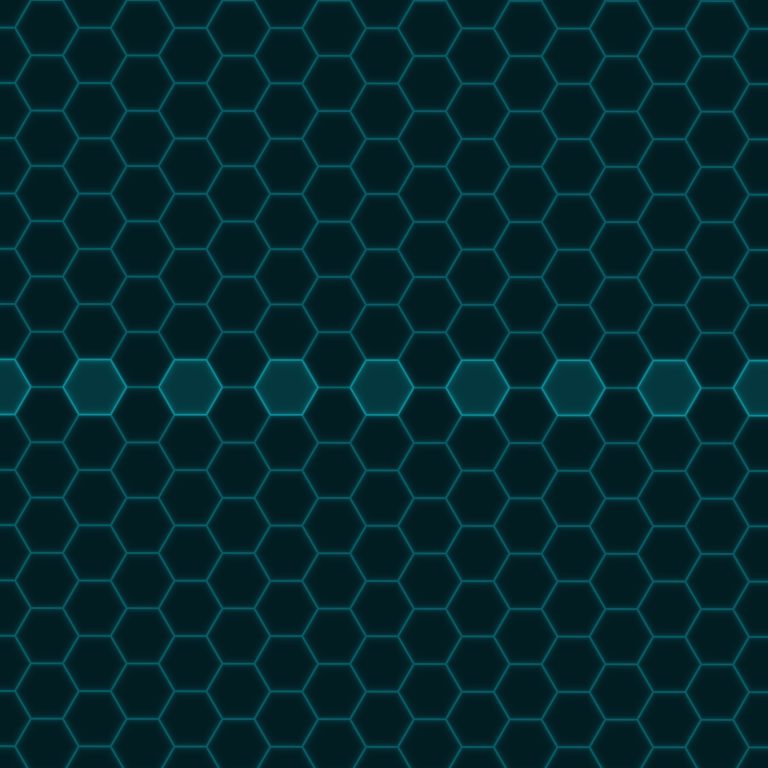
Reproduce this pattern procedurally as a Shadertoy shader.

```glsl
const float COLUMN_PITCH = 0.12467;           // spacing of same-row cells
const float SQRT3 = 1.7320508;
const float APOTHEM = COLUMN_PITCH / (2.0 * SQRT3);
const vec2 GRID_CENTER = vec2(0.4974, 0.4954);
const float ROW_SLOPE = -0.0016;              // slight drop towards the right

const float LINE_HALF_WIDTH = 0.0013;
const float GLOW_RADIUS = 0.0031;
const float CORE_GAIN = 0.5;
const float GLOW_GAIN = 0.92;
const float LIT_CORE_GAIN = 0.3;
const float LIT_GLOW_GAIN = 0.3;

const vec3 BACKGROUND = vec3(0.007, 0.112, 0.131);
const vec3 LIT_FILL = vec3(0.016, 0.218, 0.243);
const vec3 LINE_COLOR = vec3(0.020, 0.188, 0.202);

// Signed distance to a flat-topped hexagon, measured to its side lines
float hexDistance(vec2 p) {
    p = abs(p);
    return max(p.y, dot(p, vec2(0.5 * SQRT3, 0.5))) - APOTHEM;
}

// Offset from the centre of the nearest point of a rectangular lattice
vec2 latticeOffset(vec2 p, vec2 pitch) {
    return p - pitch * floor(p / pitch + 0.5);
}

// Honeycomb from two interleaved rectangular lattices
float honeycombDistance(vec2 p) {
    vec2 pitch = vec2(COLUMN_PITCH, 2.0 * APOTHEM);
    vec2 even = latticeOffset(p, pitch);
    vec2 odd = latticeOffset(p - 0.5 * pitch, pitch);
    return min(hexDistance(even), hexDistance(odd));
}

// One horizontal row of lit cells
float litRowDistance(vec2 p) {
    p.x -= COLUMN_PITCH * floor(p.x / COLUMN_PITCH + 0.5);
    return hexDistance(p);
}

float lineCore(float d, float pixel) {
    return 1.0 - smoothstep(LINE_HALF_WIDTH - 0.5 * pixel,
                            LINE_HALF_WIDTH + 0.5 * pixel, abs(d));
}

float lineGlow(float d) {
    return exp(-abs(d) / GLOW_RADIUS);
}

void mainImage(out vec4 fragColor, in vec2 fragCoord) {
    float pixel = 1.0 / iResolution.y;
    vec2 p = fragCoord * pixel - GRID_CENTER;
    p.y -= ROW_SLOPE * p.x;

    float cell = honeycombDistance(p);
    float lit = litRowDistance(p);

    // Cell fill
    float inside = 1.0 - smoothstep(-0.5 * pixel, 0.5 * pixel, lit);
    vec3 color = mix(BACKGROUND, LIT_FILL, inside);

    // Outlines with a soft halo, stronger around lit cells
    float light = CORE_GAIN * lineCore(cell, pixel) + GLOW_GAIN * lineGlow(cell);
    light += LIT_CORE_GAIN * lineCore(lit, pixel) + LIT_GLOW_GAIN * lineGlow(lit);
    color += LINE_COLOR * light;

    fragColor = vec4(color, 1.0);
}
```
